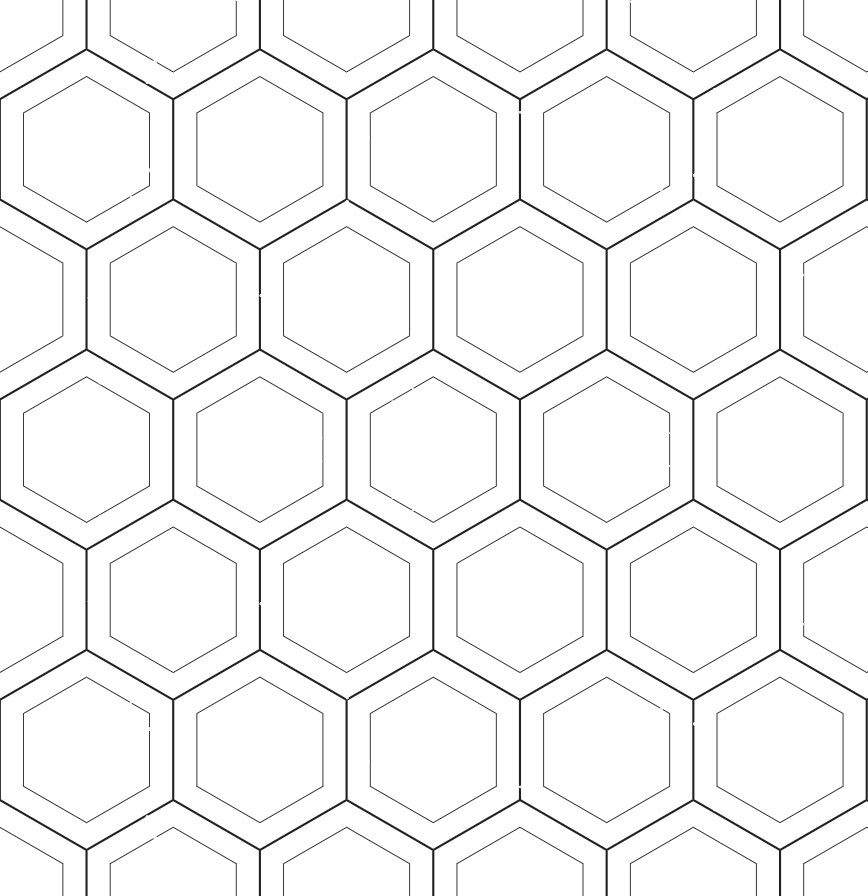
Write a WebGL 2 fragment shader that draws this pattern.

```glsl
#version 300 es
precision highp float;
// Honeycomb of dark outlined hexagons with a fine inner hexagon and small worn nicks.
uniform vec2 u_resolution;
out vec4 outColor;

const float SQRT3 = 1.7320508;
const vec3 PAPER = vec3(1.0);
const vec3 INK = vec3(0.13);

// Lengths below are in canvas heights
const float CELL_WIDTH = 0.1935;
const vec2 CENTRE_SHIFT = vec2(-0.0008, -0.0018);
const float FLECK_GRID = 0.03;

// Lengths below are in cell widths
const float OUTER_APOTHEM = 0.5;
const float INNER_APOTHEM = 0.3635;
const float OUTER_LINE = 0.0122;
const float INNER_LINE = 0.0052;

vec3 hash3(vec2 p) {
    vec3 q = fract(p.xyx * vec3(0.1031, 0.1030, 0.0973));
    q += dot(q, q.yxz + 33.33);
    return fract((q.xxy + q.yzz) * q.zyx);
}

// Offset from the nearest centre of a unit-width, pointy-top hexagon lattice
vec2 hexLocal(vec2 p) {
    vec2 period = vec2(1.0, SQRT3);
    vec2 a = mod(p + 0.5 * period, period) - 0.5 * period;
    vec2 b = mod(p, period) - 0.5 * period;
    return dot(a, a) < dot(b, b) ? a : b;
}

// Apothem of the hexagon passing through p
float hexRadius(vec2 p) {
    p = abs(p);
    return max(p.x, dot(p, vec2(0.5, 0.5 * SQRT3)));
}

// Share of a pixel covered by a line at signed distance d
float lineCover(float d, float width, float pixel) {
    float nearSide = clamp((d + 0.5 * width) / pixel + 0.5, 0.0, 1.0);
    float farSide = clamp((d - 0.5 * width) / pixel + 0.5, 0.0, 1.0);
    return nearSide - farSide;
}

// Scattered cellular flecks, gathered in patches by layered sines
float fleckCover(vec2 p, float grid, float pixel) {
    vec2 id = floor(p / grid);
    vec3 rnd = hash3(id + 61.0);
    vec2 offset = p - (id + mix(vec2(0.15), vec2(0.85), rnd.xy)) * grid;
    float patches = sin(id.x * 0.9 + 1.3 * sin(id.y * 0.7)) + sin(id.y * 1.1 - id.x * 0.4);
    float present = step(rnd.z, 0.45 + 0.2 * patches);
    float radius = mix(0.0009, 0.0024, fract(rnd.z * 17.3));
    return present * (1.0 - smoothstep(-0.5 * pixel, 0.5 * pixel, length(offset) - radius));
}

void main() {
    float pixel = 1.0 / u_resolution.y;
    vec2 p = (gl_FragCoord.xy - 0.5 * u_resolution) * pixel - CENTRE_SHIFT;

    // Outer and inner outlines
    float radius = hexRadius(hexLocal(p / CELL_WIDTH));
    float cellPixel = pixel / CELL_WIDTH;
    float outer = lineCover(radius - OUTER_APOTHEM, OUTER_LINE, cellPixel);
    float inner = lineCover(radius - INNER_APOTHEM, INNER_LINE, cellPixel);

    // Wear is mirrored about the horizontal centre line
    float wear = fleckCover(vec2(p.x, abs(p.y)), FLECK_GRID, pixel);
    float ink = max(outer, inner) * (1.0 - 0.85 * wear);
    outColor = vec4(mix(PAPER, INK, ink), 1.0);
}
```
